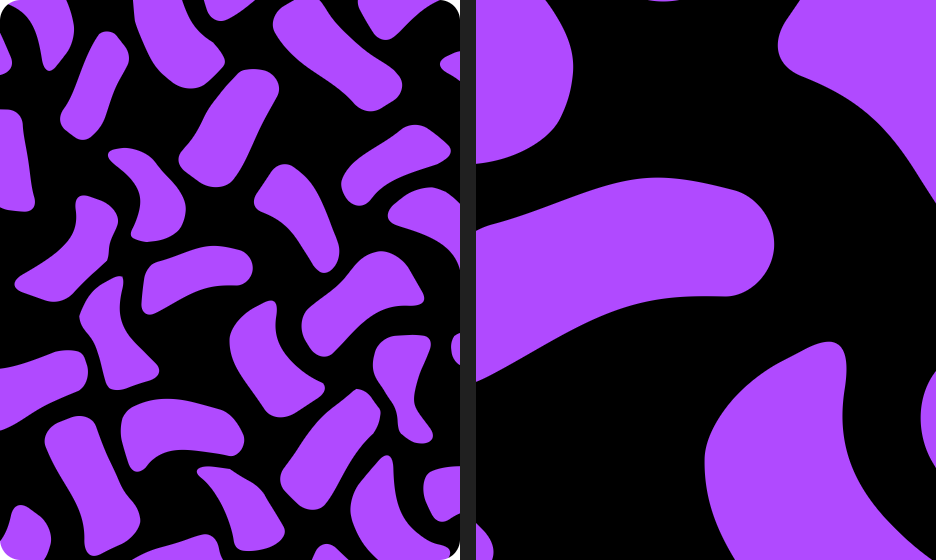
Left: the whole. Right: its middle third, enlarged.
Give the GLSL for this pattern, as a WebGL 1 fragment shader.

```glsl
precision highp float;
// Curved violet bean shapes scattered over a black card with rounded corners.
uniform vec2 u_resolution;

float hash(vec2 p) {
  return fract(sin(dot(p, vec2(127.1, 311.7))) * 43758.5);
}

mat2 rotation(float a) {
  return mat2(cos(a), -sin(a), sin(a), cos(a));
}

float roundedBox(vec2 p, vec2 halfSize, float radius) {
  vec2 q = abs(p) - halfSize + radius;
  return length(max(q, 0.0)) + min(max(q.x, q.y), 0.0) - radius;
}

float smoothMax(float a, float b, float k) {
  float h = max(k - abs(a - b), 0.0) / k;
  return max(a, b) + 0.25 * k * h * h;
}

// One bent, tapered bean; p is relative to the centre of its cell.
float bean(vec2 p, vec2 id) {
  vec4 r = vec4(hash(id), hash(id + 17.3), hash(id + 31.7), hash(id + 53.1));
  vec3 s = 2.0 * vec3(hash(id + 71.9), hash(id + 89.3), hash(id + 97.7)) - 1.0;

  // Neighbouring cells lie crosswise, so long beans interlock.
  p -= 0.28 * (r.xy - 0.5);
  p = rotation(1.5708 * mod(id.x + id.y, 2.0) + 1.0 * (r.z - 0.5)) * p;
  float size = mix(0.82, 1.14, r.w);
  p /= size;

  // Skewed ends, a bow along the length and a slight wave.
  float bend = 0.95 * s.x;
  p.x += 0.3 * s.y * p.y;
  p.y += bend * (p.x * p.x - 0.14) + 0.06 * sin(4.5 * p.x + 6.28 * r.y);
  p.y /= sqrt(1.0 + 4.0 * bend * bend * p.x * p.x);

  float halfWidth = 0.235 + 0.13 * s.z * clamp(p.x, -0.7, 0.7);
  return size * roundedBox(p, vec2(0.62 - 0.1 * abs(bend), halfWidth), 0.17);
}

// Signed field of all beans, trimmed to keep a gap between neighbours.
float beans(vec2 p) {
  p = rotation(0.6) * p * 5.2 + 3.4;
  vec2 cell = floor(p);
  float nearest = 9.0;
  float second = 9.0;
  for (int j = -1; j <= 1; j++) {
    for (int i = -1; i <= 1; i++) {
      vec2 id = cell + vec2(float(i), float(j));
      float d = bean(p - id - 0.5, id);
      second = min(second, max(nearest, d));
      nearest = min(nearest, d);
    }
  }
  return smoothMax(nearest, 0.5 * (nearest - second + 0.13), 0.1);
}

void main() {
  float pixel = 1.0 / u_resolution.y;
  vec2 p = gl_FragCoord.xy * pixel;

  // Dividing by the local slope gives an edge one pixel wide.
  float field = beans(p);
  vec2 slope = vec2(beans(p + vec2(pixel, 0.0)), beans(p + vec2(0.0, pixel))) - field;
  float inside = clamp(0.5 - field / max(length(slope), 0.00001), 0.0, 1.0);

  vec3 violet = vec3(0.69, 0.29, 1.0);
  vec3 color = violet * inside;

  // White outside the rounded card.
  vec2 halfCard = 0.5 * u_resolution * pixel;
  float card = roundedBox(p - halfCard, halfCard, 0.037);
  color = mix(color, vec3(1.0), clamp(0.5 + card / pixel, 0.0, 1.0));

  gl_FragColor = vec4(color, 1.0);
}
```
